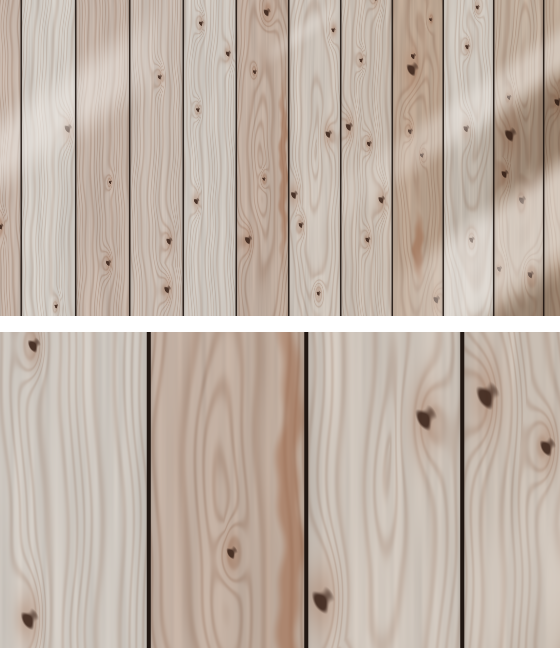
Top, the full canvas; bottom, a detail of the centre.
Give the GLSL for this texture, as a WebGL 1 fragment shader.

```glsl
precision highp float;
// Wall of upright timber boards, slightly narrower to the right, in slanted sunlight.
// Each board bends a field of growth rings around its knots; dark seams, fibre
// noise, reddish heartwood streaks and soft bands of light are layered over it.

uniform vec2 u_resolution;

const vec3 PALE = vec3(0.83, 0.815, 0.79);
const vec3 PINK = vec3(0.755, 0.68, 0.63);
const vec3 TAN = vec3(0.71, 0.61, 0.52);
const vec3 RING = vec3(0.60, 0.47, 0.39);
const vec3 HEART = vec3(0.62, 0.41, 0.29);
const vec3 KNOT = vec3(0.24, 0.15, 0.11);
const vec3 SEAM = vec3(0.13, 0.09, 0.07);
const vec3 SUN = vec3(0.93, 0.91, 0.89);
const float TAU = 6.28318;

float hash(vec2 p) {
  vec3 q = fract(vec3(p.xyx) * 0.1031);
  q += dot(q, q.yzx + 33.33);
  return fract((q.x + q.y) * q.z);
}

float noise(vec2 p) {
  vec2 c = floor(p), f = fract(p);
  f = f * f * (3.0 - 2.0 * f);
  return mix(mix(hash(c), hash(c + vec2(1.0, 0.0)), f.x),
             mix(hash(c + vec2(0.0, 1.0)), hash(c + 1.0), f.x), f.y);
}

// Position counted in boards; the first seam is zero.
float boardCoord(float x) {
  return (0.0978 - sqrt(0.009565 - 0.0018 * (x - 0.0378))) / 0.0009;
}

float seamX(float i) {
  return 0.0378 + 0.0978 * i - 0.00045 * i * i;
}

// x: bending of the rings, y: stained halo, z: dark core.
vec3 knot(vec2 p, vec2 centre, float radius) {
  vec2 v = (p - centre) / radius;
  float grain = dot(v * vec2(1.0, 0.4), v * vec2(1.0, 0.4));
  float edge = length(v * vec2(1.0, 0.85)) + 0.25 * sin(3.0 * v.x + 2.0 * v.y);
  return vec3(exp(-0.12 * grain), exp(-0.3 * grain), 1.0 - smoothstep(0.55, 1.25, edge));
}

// Small knots scattered along one board, rarer on the left.
vec3 scatteredKnots(vec2 p, float board) {
  vec3 sum = vec3(0.0);
  float chance = mix(0.35, 0.7, smoothstep(2.0, 6.0, board));
  for (int i = 0; i < 7; i++) {
    vec2 seed = vec2(board * 7.3 + 40.0, float(i) * 5.7 + 3.0);
    float across = 0.1 + 0.8 * hash(seed);
    float up = (float(i) + hash(seed + 17.0)) * 0.082;
    float radius = mix(0.0025, 0.0055, hash(seed + 31.0));
    float present = step(hash(seed + 59.0), chance);
    sum = max(sum, present * knot(p, vec2(seamX(board + across), up), radius));
  }
  return sum;
}

// Pointed upright stain with a wavering outline.
float streak(vec2 p, vec2 centre, vec2 halfSize) {
  vec2 v = p - centre;
  v.x += 0.002 * sin(p.y * 70.0) + 0.001 * sin(p.y * 170.0);
  return 1.0 - smoothstep(0.35, 1.05, length(v / halfSize));
}

float band(float s, float centre, float halfWidth, float blur) {
  return 1.0 - smoothstep(halfWidth - blur, halfWidth + blur, abs(s - centre));
}

// Sunlight slanting upward to the right.
float sunlight(vec2 p) {
  float s = 0.68 * p.x - p.y;
  float left = band(s, -0.29, 0.055, 0.04) * (1.0 - smoothstep(0.18, 0.33, p.x));
  float middle = band(s, -0.14, 0.015, 0.015) * band(p.x, 0.54, 0.05, 0.04);
  float right = band(s, 0.205, 0.035, 0.025) * smoothstep(0.5, 0.85, p.x);
  float low = band(s, 0.49, 0.08, 0.03) * smoothstep(0.65, 0.82, p.x);
  return left + 0.6 * middle + 0.8 * right + 0.85 * low;
}

// Ring lines: nested ovals on figured boards, near-straight lines on others.
float rings(vec2 p, float board, float across, float bend) {
  float figured = step(3.5, board) * step(0.5, abs(board - 6.0));
  float h = hash(vec2(board + 20.0, 9.0));
  float centre = mix(1.7, 0.2 * (h - 0.5), figured);
  float wave = 0.035 * sin(p.y * 19.0 + board * 2.1) + 0.012 * sin(p.y * 53.0 + board);
  vec2 v = vec2(across - 0.5 - centre + wave, (p.y - 0.1 - 0.35 * h) * 1.3);
  float field = length(v) + 0.22 * bend + 0.02 * noise(vec2(across * 6.0, p.y * 25.0));
  float phase = field * mix(14.0, 11.0, figured) + 0.5 * sin(field * 17.0 + board);
  return pow(0.5 + 0.5 * sin(TAU * phase), 2.5);
}

void main() {
  vec2 p = gl_FragCoord.xy / u_resolution.x;
  float coord = boardCoord(p.x);
  float board = floor(coord), across = fract(coord);

  // Knots: scattered ones and two large ones.
  vec3 knots = scatteredKnots(p, board);
  knots = max(knots, knot(p, vec2(0.736, 0.441), 0.0085) * step(abs(board - 7.0), 0.5));
  knots = max(knots, knot(p, vec2(0.911, 0.324), 0.0085) * step(abs(board - 9.0), 0.5));

  // Board tone, rings and fibre.
  float warmth = 0.5 - 0.4 * cos(2.3 * board);
  vec3 color = mix(PALE, mix(PINK, TAN, smoothstep(0.3, 0.9, p.x)), warmth);
  color = mix(color, RING, rings(p, board, across, knots.x) * mix(0.2, 0.4, warmth));
  float fibre = noise(vec2(p.x * 420.0, p.y * 14.0)) + noise(vec2(p.x * 130.0, p.y * 5.0));
  color *= 1.0 + 0.06 * (fibre - 1.0);

  // Stains and knot cores.
  float stain = max(streak(p, vec2(0.506, 0.26), vec2(0.009, 0.21)),
                    streak(p, vec2(0.747, 0.12), vec2(0.012, 0.075)));
  color = mix(color, HEART, 0.55 * stain + 0.35 * knots.y * (1.0 - stain));
  color = mix(color, KNOT, 0.9 * knots.z);

  // Shade toward the right, then sun.
  float slant = 0.68 * p.x - p.y;
  float shade = band(slant, 0.33, 0.08, 0.04) * smoothstep(0.7, 1.0, p.x);
  shade += smoothstep(0.57, 0.63, slant);
  color *= 1.0 - vec3(0.2, 0.24, 0.28) * shade;
  color = mix(color, SUN, 0.55 * sunlight(p));

  // Seams with a faint shadow on the board edges.
  float gap = min(across, 1.0 - across) * (0.0978 - 0.0009 * coord);
  float soft = 0.7 / u_resolution.x;
  color *= 1.0 - 0.18 * exp(-gap * 450.0);
  color = mix(SEAM, color, smoothstep(0.0012 - soft, 0.0012 + soft, gap));
  gl_FragColor = vec4(color, 1.0);
}
```
